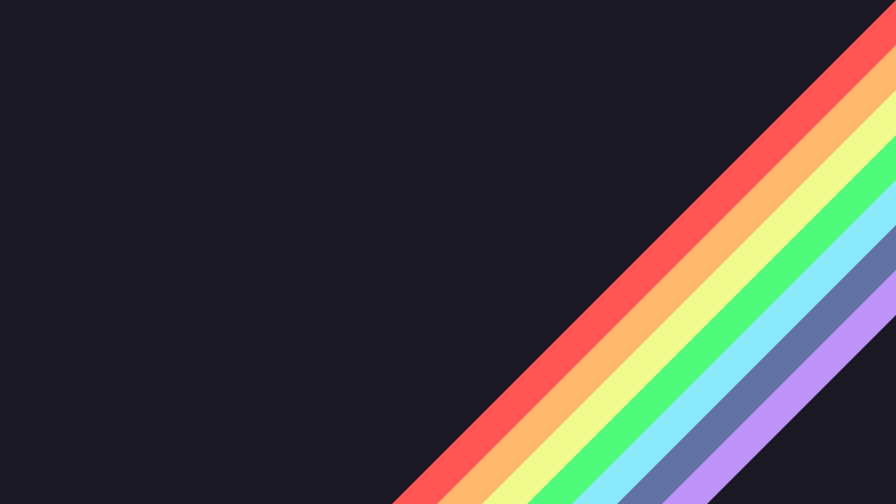
This background is drawn by a WebGL 2 fragment shader. Its source:

```glsl
#version 300 es
precision highp float;
// Seven flat rainbow bands running diagonally at 45 degrees over a dark ground.
// The distance below the diagonal through the top right corner picks the band;
// each edge is blended over about one pixel.

uniform vec2 u_resolution;
out vec4 fragColor;

const int   BAND_COUNT   = 7;
const float RIBBON_WIDTH = 0.625;  // all bands, measured along x in canvas heights
const float EDGE_PIXELS  = 0.7;    // half width of the edge blend
const vec3  GROUND = vec3(0.102, 0.094, 0.137);

const vec3 BANDS[BAND_COUNT] = vec3[BAND_COUNT](
    vec3(1.000, 0.333, 0.333),  // red
    vec3(1.000, 0.722, 0.424),  // orange
    vec3(0.945, 0.980, 0.549),  // yellow
    vec3(0.314, 0.980, 0.482),  // green
    vec3(0.545, 0.914, 0.992),  // cyan
    vec3(0.384, 0.447, 0.643),  // slate blue
    vec3(0.741, 0.576, 0.976)   // violet
);

// Coverage of the half plane beyond an edge, smoothed at the border
float beyond(float edge, float position, float blur) {
    return smoothstep(edge - blur, edge + blur, position);
}

void main() {
    // Canvas heights, measured from the top right corner
    vec2 fromCorner = (gl_FragCoord.xy - u_resolution) / u_resolution.y;
    float across = fromCorner.x - fromCorner.y;
    float blur = EDGE_PIXELS / u_resolution.y;
    float bandWidth = RIBBON_WIDTH / float(BAND_COUNT);

    // Each band covers everything past its upper edge
    vec3 color = GROUND;
    for (int i = 0; i < BAND_COUNT; i++) {
        color = mix(color, BANDS[i], beyond(float(i) * bandWidth, across, blur));
    }

    // The ground returns below the last band
    color = mix(color, GROUND, beyond(RIBBON_WIDTH, across, blur));
    fragColor = vec4(color, 1.0);
}
```
